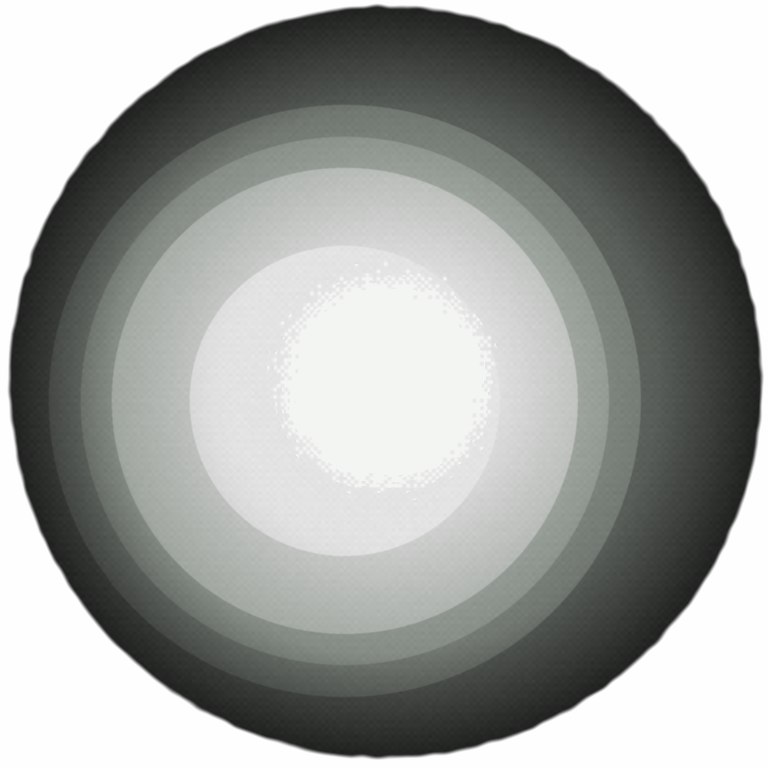
Reproduce this background procedurally as a WebGL 2 fragment shader.

```glsl
#version 300 es
precision highp float;

uniform vec2 u_resolution;
out vec4 fragColor;

#define BALL_CENTER vec2(0.502, 0.5026)
#define BALL_RADIUS 0.489
#define BAND_CENTER vec2(0.449, 0.478)
#define CORE_INNER 0.105
#define CORE_OUTER 0.163
#define GRAIN_CELLS 208.0
#define GRAIN_AMOUNT 0.035
#define EDGE_WOBBLE 0.003
#define EDGE_SOFTNESS 0.0035
#define CORE_COLOR vec3(0.953, 0.961, 0.949)
#define PAPER_COLOR vec3(0.996)

float hash(vec2 p) {
    vec3 q = fract(p.xyx * 0.1031);
    q += dot(q, q.yzx + 33.33);
    return fract((q.x + q.y) * q.z);
}

float valueNoise(vec2 p) {
    vec2 cell = floor(p);
    vec2 f = smoothstep(0.0, 1.0, fract(p));
    float low = mix(hash(cell), hash(cell + vec2(1, 0)), f.x);
    float high = mix(hash(cell + vec2(0, 1)), hash(cell + 1.0), f.x);
    return mix(low, high, f.y);
}

float bayer2(vec2 cell) {
    cell = floor(cell);
    return fract(cell.x * 0.5 + cell.y * cell.y * 0.75);
}

// Ordered threshold loosened with noise, from 0 to 1
float threshold(vec2 cell) {
    float ordered = bayer2(cell) + 0.25 * bayer2(cell * 0.5);
    return clamp(mix(ordered, hash(cell), 0.4), 0.02, 0.98);
}

// Softened dither cells: x is the lit dots, y is the plain grain
vec2 dither(vec2 p, float coverage) {
    vec2 grid = p * GRAIN_CELLS - 0.5;
    vec2 f = smoothstep(0.15, 0.85, fract(grid));
    vec2 sum = vec2(0.0);
    for (int i = 0; i < 4; i++) {
        vec2 corner = vec2(i % 2, i / 2);
        vec2 w = mix(1.0 - f, f, corner);
        float t = threshold(floor(grid) + corner);
        sum += w.x * w.y * vec2(step(t, coverage), t - 0.5);
    }
    return sum;
}

float disc(float dist, float radius, float softness) {
    return 1.0 - smoothstep(-softness, softness, dist - radius);
}

void main() {
    float size = min(u_resolution.x, u_resolution.y);
    vec2 p = (gl_FragCoord.xy - 0.5 * u_resolution) / size + 0.5;
    float pixel = 1.0 / size;
    float r = length(p - BALL_CENTER);
    float bandDist = length(p - BAND_CENTER);
    float bandSoft = max(0.0015, pixel);

    // Radial falloff, steeper near the rim
    float shade = 0.575 - 0.61 * r - 1.1 * max(r - 0.355, 0.0);

    // Offset discs brighten the ball in steps
    vec4 radii = vec4(0.3855, 0.344, 0.3035, 0.202);
    vec4 gains = vec4(0.28, 0.17, 0.20, 0.12);
    gains.w *= smoothstep(0.11, 0.24, r);
    for (int i = 0; i < 4; i++)
        shade *= 1.0 + gains[i] * disc(bandDist, radii[i], bandSoft);

    // Grain and the dotted edge of the bright core
    float coverage = 1.0 - smoothstep(CORE_INNER, CORE_OUTER, r);
    vec2 grain = dither(p, coverage);
    shade = clamp(shade + grain.y * GRAIN_AMOUNT, 0.0, 0.91);
    vec3 tint = mix(vec3(0.97, 1.02, 0.97), vec3(1.0), smoothstep(0.5, 0.9, shade));
    vec3 color = mix(shade * tint, CORE_COLOR, grain.x);

    // Slightly ragged outline on the paper
    float wobble = (valueNoise(p * 55.0) - 0.5) * EDGE_WOBBLE;
    float ball = disc(r + wobble, BALL_RADIUS, max(EDGE_SOFTNESS, pixel));
    fragColor = vec4(mix(PAPER_COLOR, color, ball), 1.0);
}
```
